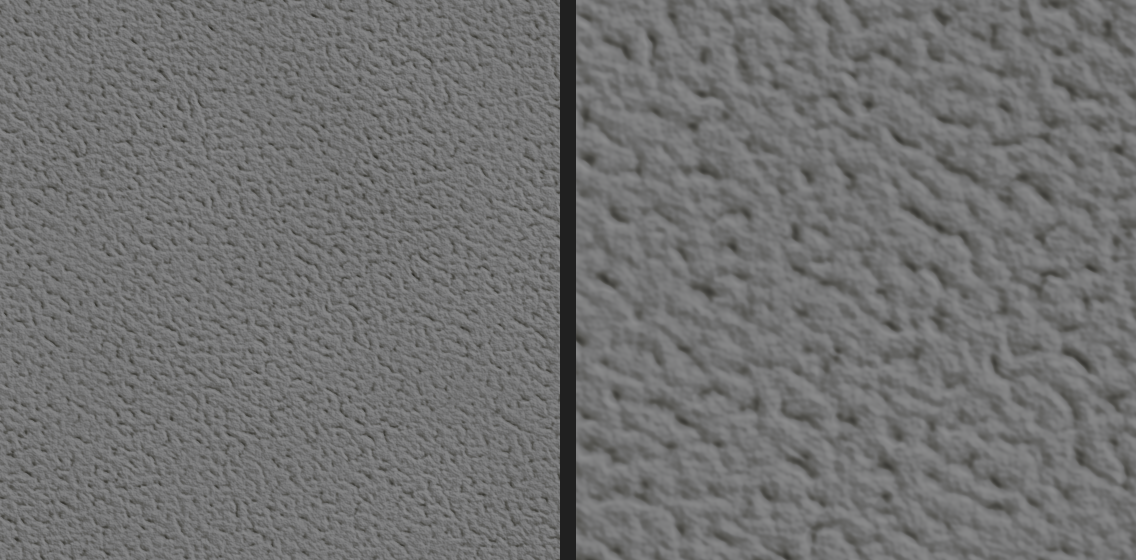
Left, the full canvas; right, a detail of the centre.
Give the GLSL for this texture, as a WebGL 2 fragment shader.

```glsl
#version 300 es
precision highp float;
// Grey painted stucco: small soft bumps and compact pits under raking light.

uniform vec2 u_resolution;
out vec4 fragColor;

// Integer hash giving a unit gradient for each lattice cell.
vec2 cellGradient(vec2 cell) {
  uvec2 k = uvec2(ivec2(cell)) * uvec2(1597u, 3571u);
  uint h = (k.x ^ (k.y << 7)) + k.y;
  h = (h ^ (h >> 15)) * 73244475u;
  h = (h ^ (h >> 13)) * 73244475u;
  h ^= h >> 16;
  float angle = float(h & 65535u) / 65536.0 * 6.28319;
  return vec2(cos(angle), sin(angle));
}

float gradientNoise(vec2 p) {
  vec2 i = floor(p), f = p - i;
  vec2 u = f * f * f * (f * (f * 6.0 - 15.0) + 10.0);
  float a = dot(cellGradient(i), f);
  float b = dot(cellGradient(i + vec2(1, 0)), f - vec2(1, 0));
  float c = dot(cellGradient(i + vec2(0, 1)), f - vec2(0, 1));
  float d = dot(cellGradient(i + vec2(1, 1)), f - vec2(1, 1));
  return mix(mix(a, b, u.x), mix(c, d, u.x), u.y);
}

// Swell of the plaster: broad bumps broken by a second, smaller set.
float swell(vec2 p) {
  vec2 warp = vec2(gradientNoise(p * 0.6 + 31.7), gradientNoise(p * 0.6 + 78.3));
  return gradientNoise(p + 0.4 * warp) + 0.3 * gradientNoise(p * 1.7 + 12.4);
}

// Full relief: gentle tops, steep pits, finer roughness and grain.
float relief(vec2 p) {
  return 1.0 - exp(-2.2 * swell(p))
    + 0.5 * gradientNoise(p * 2.1 + 5.3)
    + 0.3 * gradientNoise(p * 3.5 + 47.1);
}

void main() {
  vec2 uv = gl_FragCoord.xy / u_resolution;

  // Axes along and across the slanted grain of the plaster.
  vec2 across = normalize(vec2(0.5, 0.86));
  vec2 along = vec2(across.y, -across.x);
  vec2 p = 74.0 * vec2(0.95 * dot(uv, along), 1.08 * dot(uv, across));

  // Slope facing the light, from a central difference.
  vec2 stepToLight = 0.07 * normalize(vec2(0.15, 1.0));
  float facing = (relief(p - stepToLight) - relief(p + stepToLight)) / 0.14;
  facing *= 1.0 + 0.3 * gradientNoise(uv * 5.0 + 9.0);

  // Lit slopes saturate softly, shaded ones fall off further.
  float lit = facing > 0.0 ? facing / (1.0 + 0.2 * facing)
                           : facing / (1.0 - 0.07 * facing);
  float pit = smoothstep(-0.12, -0.55, swell(p));
  float tone = 0.458 + 0.031 * lit - 0.075 * pit;
  tone += 0.014 * gradientNoise(uv * 4.0 + 20.0);
  tone = clamp(tone, 0.16, 0.6);

  // Shadows lean slightly warm, highlights stay almost neutral.
  vec3 tint = mix(vec3(0.006, 0.004, -0.012), vec3(-0.001, 0.0, 0.002),
                  smoothstep(0.3, 0.47, tone));
  fragColor = vec4(tone + tint, 1.0);
}
```
